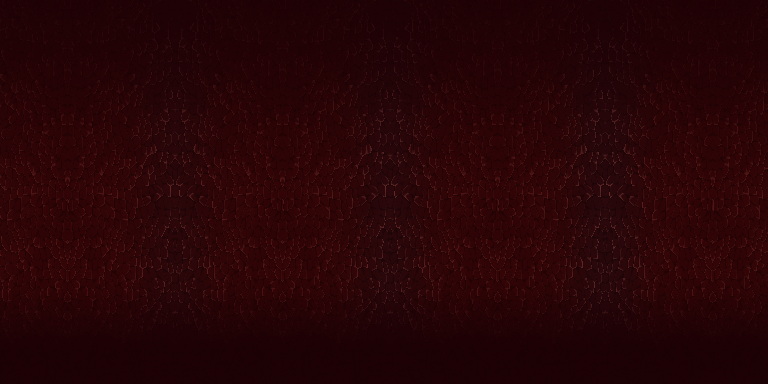
Give the GLSL for this texture, as a Shadertoy shader.

```glsl
// Dark oxblood leather with mirrored grain, pale vertical bands and shaded ends.

vec2 hash2(vec2 cell) {
    vec3 h = fract(cell.xyx * vec3(0.1031, 0.1030, 0.0973));
    h += dot(h, h.yzx + 33.33);
    return fract((h.xx + h.yz) * h.zy);
}

// Cellular grain: x = gap to the nearest crease, y = side of the cell, z = cell id
vec3 grain(vec2 p) {
    vec2 base = floor(p), f = p - base;
    float nearest = 9.0, second = 9.0, side = 0.0, id = 0.0;
    for (int j = -1; j <= 1; j++) {
        for (int i = -1; i <= 1; i++) {
            vec2 offset = vec2(i, j);
            vec2 rnd = hash2(base + offset + 40.0);
            vec2 toSeed = offset + 0.1 + 0.8 * rnd - f;
            float d = length(toSeed);
            if (d < nearest) {
                second = nearest;
                nearest = d;
                side = toSeed.x + 0.35 * toSeed.y;
                id = rnd.y;
            } else {
                second = min(second, d);
            }
        }
    }
    return vec3(second - nearest, side, id);
}

// Soft blotches from layered sines
float mottle(vec2 p) {
    float sum = 0.0, amp = 0.5;
    for (int i = 0; i < 4; i++) {
        sum += amp * sin(p.x + 1.7 * sin(p.y * 0.8)) * cos(p.y + 1.3 * sin(p.x * 0.7));
        p = mat2(1.5, 1.1, -1.1, 1.5) * p + 2.3;
        amp *= 0.6;
    }
    return sum;
}

void mainImage(out vec4 fragColor, in vec2 fragCoord) {
    vec2 uv = fragCoord / iResolution.xy;

    // Reflect the hide around evenly spaced vertical axes
    float fold = abs(mod(uv.x - 0.508 + 0.14, 0.28) - 0.14);
    vec2 p = vec2(fold * 2.0, uv.y);
    float blotch = mottle(p * vec2(22.0, 17.0));

    // Light falls off quickly below and slowly above
    float light = smoothstep(0.07, 0.30, uv.y) * (1.0 - 0.85 * smoothstep(0.48, 1.02, uv.y));
    float band = exp(-fold * fold / 0.0022) * mix(0.55, 1.0, uv.x);

    // Tall, slightly bent cells
    vec2 warped = p + 0.007 * vec2(sin(p.y * 31.0 + 9.0 * p.x), sin(p.x * 43.0 + 5.0 * p.y));
    vec3 cell = grain(warped * vec2(62.0, 37.0));
    float soft = max(0.24, 60.0 / iResolution.y);
    float crease = 1.0 - smoothstep(0.02, 0.02 + soft, cell.x);
    float lit = smoothstep(-0.05, 0.30, cell.y);
    float broken = smoothstep(0.15, 0.85, cell.z + 0.35 * blotch);

    // Red hide, cooler along the axes
    vec3 shade = vec3(0.112, 0.004, 0.018);
    vec3 hide = mix(vec3(0.198, 0.018, 0.024), vec3(0.160, 0.033, 0.047), band);
    vec3 color = mix(shade, hide, light * (0.94 + 0.16 * blotch));

    // Dark furrows, domed cells and broken highlights
    float relief = 0.25 + 0.75 * light;
    color *= 1.0 - 0.30 * relief * crease * (1.0 - lit);
    color *= 1.0 + 0.10 * relief * (cell.z - 0.5);
    float glint = crease * lit * broken * (0.65 + 0.75 * band);
    color += vec3(0.150, 0.095, 0.085) * glint * (light + 0.12 * smoothstep(0.08, 0.3, uv.y));

    // Fine pores, sized relative to the canvas
    color *= 0.97 + 0.06 * hash2(floor(p * 256.0)).x;

    fragColor = vec4(color, 1.0);
}
```
